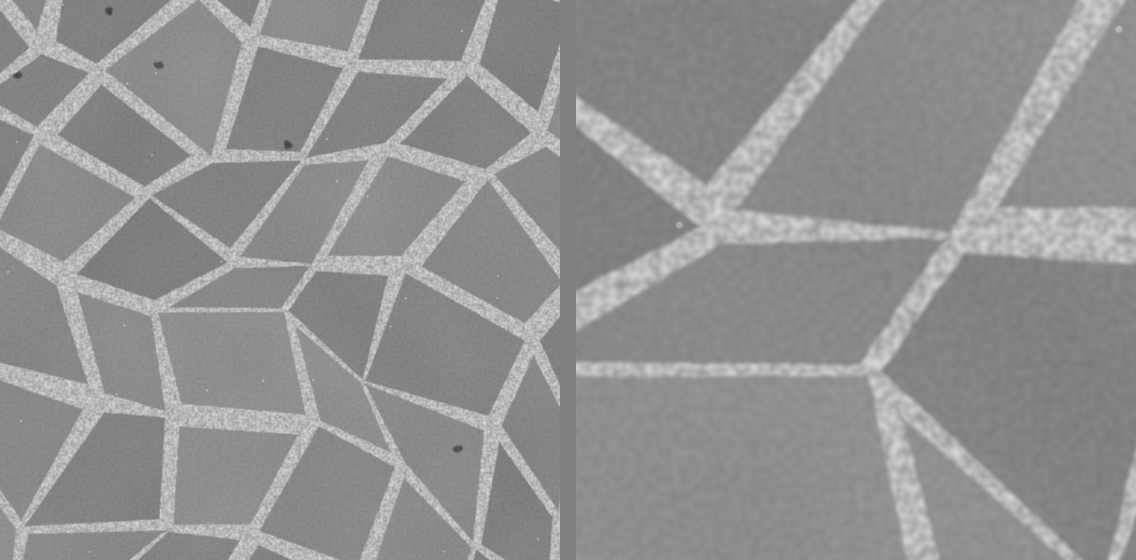
Left: the whole. Right: its middle third, enlarged.
Write a three.js fragment shader that draws this texture.

```glsl
// Crazy paving: angular grey stone slabs set in pale, grainy, tapering mortar joints.
varying vec2 vUv;

const float SLABS = 5.6;          // slabs across the canvas
const float LAYOUT_ANGLE = 0.42;  // turn of the whole layout, radians
const float JITTER = 0.31;        // random corner shift, in slabs
const float WARP = 0.33;          // slow bend of the layout, in slabs
const float PULL_MIN = 0.02;      // corner inset towards the slab centre
const float PULL_MAX = 0.24;
const float EDGE_WOBBLE = 0.0012; // chipped edges, canvas units
const float EDGE_SOFT = 0.0022;   // edge blur, canvas units
const float STONE_DARK = 0.492;
const float STONE_LIGHT = 0.562;
const float STONE_GRAIN = 0.035;
const float MORTAR = 0.722;
const float MORTAR_GRAIN = 0.15;
const float MORTAR_MOTTLE = 0.10;
const float SPECK_SHARE = 0.022;  // share of speck cells that hold a mark

vec2 hash2(vec2 p) {
  vec3 q = fract(p.xyx * vec3(0.1031, 0.1030, 0.0973));
  q += dot(q, q.yzx + 33.33);
  return fract((q.xx + q.yz) * q.zy);
}

float gradientDot(vec2 cell, vec2 offset) {
  float angle = 6.28318 * hash2(cell).x;
  return dot(vec2(cos(angle), sin(angle)), offset);
}

float gradientNoise(vec2 p) {
  vec2 i = floor(p), f = fract(p);
  vec2 u = f * f * f * (f * (f * 6.0 - 15.0) + 10.0);
  vec2 x = vec2(1.0, 0.0);
  return mix(mix(gradientDot(i, f), gradientDot(i + x, f - x), u.x),
             mix(gradientDot(i + x.yx, f - x.yx), gradientDot(i + 1.0, f - 1.0), u.x), u.y);
}

// Lattice corner shared by four neighbouring slabs
vec2 corner(vec2 id) {
  vec2 bend = sin(id.yx * vec2(1.25, 1.05) + vec2(0.6, 2.9));
  return id + JITTER * (2.0 * hash2(id + 71.0) - 1.0) + WARP * bend;
}

// Signed distance to the line a-b, negative on its left
float edgeDistance(vec2 p, vec2 a, vec2 b) {
  vec2 e = b - a;
  return dot(p - a, vec2(e.y, -e.x)) / max(length(e), 0.001);
}

// Slab as the overlap of four half planes through its inset corners
float slabDistance(vec2 p, vec2 id) {
  vec2 a = corner(id), b = corner(id + vec2(1.0, 0.0));
  vec2 c = corner(id + 1.0), d = corner(id + vec2(0.0, 1.0));
  vec2 centre = 0.25 * (a + b + c + d);
  vec4 pull = mix(vec4(PULL_MIN), vec4(PULL_MAX),
                  vec4(hash2(id + 131.0), hash2(id + 257.0)));
  a = mix(a, centre, pull.x);
  b = mix(b, centre, pull.y);
  c = mix(c, centre, pull.z);
  d = mix(d, centre, pull.w);
  return max(max(edgeDistance(p, a, b), edgeDistance(p, b, c)),
             max(edgeDistance(p, c, d), edgeDistance(p, d, a)));
}

// Scattered small dots, 1 inside a dot
float specks(vec2 uv, float density, float radius, float seed) {
  vec2 p = uv * density, id = floor(p);
  vec2 place = 0.25 + 0.5 * hash2(id + seed);
  float shown = step(hash2(id + seed + 17.0).x, SPECK_SHARE);
  return shown * (1.0 - smoothstep(0.4 * radius, radius, length(p - id - place)));
}

void main() {
  // Layout space, with slightly rough edges
  vec2 rough = vec2(gradientNoise(vUv * 60.0), gradientNoise(vUv * 60.0 + 40.0));
  float cs = cos(LAYOUT_ANGLE), sn = sin(LAYOUT_ANGLE);
  vec2 p = mat2(cs, sn, -sn, cs) * (vUv + EDGE_WOBBLE * rough) * SLABS + 20.0;

  // Nearest slab
  float dist = 10.0;
  vec2 slab = vec2(0.0);
  for (int j = -1; j <= 1; j++) {
    for (int i = -1; i <= 1; i++) {
      vec2 id = floor(p) + vec2(float(i), float(j));
      float d = slabDistance(p, id);
      if (d < dist) { dist = d; slab = id; }
    }
  }
  dist /= SLABS;

  // Grain shared by both materials
  float fine = gradientNoise(vUv * 190.0);
  float coarse = gradientNoise(vUv * 85.0 + 30.0);

  // Stone: one tone per slab, faint clouding, pale specks and rare dark pits
  float stone = mix(STONE_DARK, STONE_LIGHT, hash2(slab + 411.0).x);
  stone += STONE_GRAIN * (fine + 0.3 * coarse) + 0.025 * gradientNoise(vUv * 7.0);
  stone += 0.16 * specks(vUv, 42.0, 0.12, 5.0);
  stone -= 0.22 * specks(vUv + 0.006 * rough, 13.0, 0.13, 90.0);

  // Mortar: sandy mottling
  float mortar = MORTAR + MORTAR_GRAIN * fine + MORTAR_MOTTLE * coarse;

  float joint = smoothstep(-EDGE_SOFT, EDGE_SOFT, dist);
  gl_FragColor = vec4(vec3(mix(stone, mortar, joint)), 1.0);
}
```
